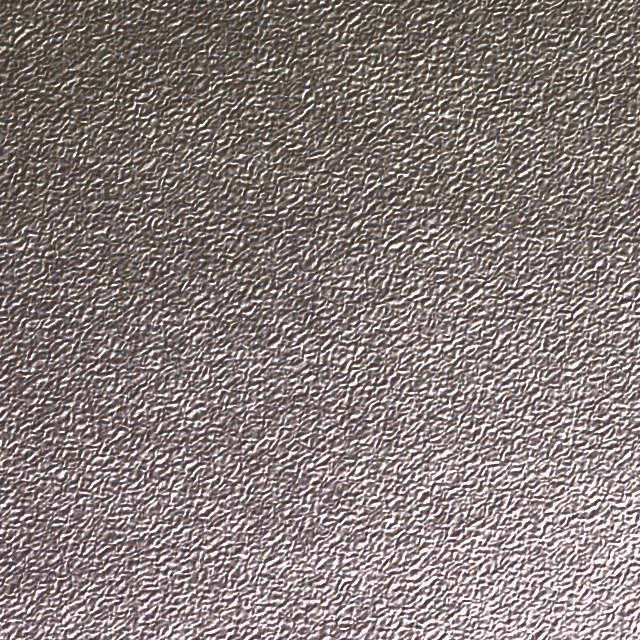
Reproduce this texture procedurally as a Shadertoy shader.

```glsl
// Embossed metallic sheet: short slanted wrinkles under raking light, brighter toward the lower right.

const float GRAIN_ACROSS = 158.0;    // wrinkle cells per canvas, across the strokes
const float GRAIN_ALONG  = 112.0;    // wrinkle cells per canvas, along the strokes
const float GRAIN_ANGLE  = 0.60;     // stroke direction in radians
const float WARP_SCALE   = 0.45;
const float WARP_AMOUNT  = 0.80;
const float FINE_AMOUNT  = 0.18;     // weight of the finer wrinkles
const float SLOPE_STEP   = 0.30;     // half width of the slope probe, in cells
const float RELIEF       = 3.15;     // strength of the slope shading
const float PATCH_SCALE  = 0.22;     // broad patches, relative to the wrinkles
const float PATCH_AMOUNT = 0.45;
const float GRIT_SCALE   = 250.0;
const float GRIT_AMOUNT  = 0.50;
const float CHROMA_GRIT  = 0.08;

const float TONE_FLOOR   = 0.20;     // deepest shadow
const float TONE_GAIN    = 0.268;    // brightness of a flat facet above the floor
const float TONE_CURVE   = 0.83;     // how steeply glints rise
const float TONE_MAX     = 1.02;

const vec3 METAL_TINT  = vec3(0.0, -0.050, -0.063);
const vec3 TOP_TINT    = vec3(-0.008, 0.010, -0.006);
const vec3 BOTTOM_TINT = vec3(0.004, -0.008, 0.016);

uint hash(uvec2 cell) {
    uint h = cell.x * 1597334677u ^ cell.y * 3812015801u;
    h = (h ^ (h >> 16)) * 2246822519u;
    h = (h ^ (h >> 13)) * 3266489917u;
    return h ^ (h >> 16);
}

vec2 gradientAt(ivec2 cell) {
    float angle = float(hash(uvec2(cell)) & 65535u) * (6.2831853 / 65536.0);
    return vec2(cos(angle), sin(angle));
}

float gradientNoise(vec2 p) {
    ivec2 i = ivec2(floor(p));
    vec2 f = fract(p);
    vec2 w = f * f * f * (f * (f * 6.0 - 15.0) + 10.0);
    float a = dot(gradientAt(i), f);
    float b = dot(gradientAt(i + ivec2(1, 0)), f - vec2(1.0, 0.0));
    float c = dot(gradientAt(i + ivec2(0, 1)), f - vec2(0.0, 1.0));
    float d = dot(gradientAt(i + ivec2(1, 1)), f - vec2(1.0, 1.0));
    return mix(mix(a, b, w.x), mix(c, d, w.x), w.y);
}

// Height of the wrinkled surface; p.x runs along the strokes
float wrinkleHeight(vec2 p) {
    vec2 q = p * WARP_SCALE;
    p += WARP_AMOUNT * vec2(gradientNoise(q + 41.3), gradientNoise(q + 97.7));
    return gradientNoise(p) + FINE_AMOUNT * gradientNoise(p * 1.8 + 13.1);
}

// Broad illumination across the sheet, centred on zero
float broadLight(vec2 uv) {
    vec2 fromCorner = uv - vec2(1.0, 0.0);
    float ramp = 0.96 * (0.5 - uv.y) + 0.45 * (uv.x - 0.5);
    float corner = 0.22 * exp(-5.0 * dot(fromCorner, fromCorner));
    float bands = 0.25 * gradientNoise(uv * vec2(3.0, 9.0) + 5.5);
    return ramp + corner + bands - 0.03;
}

void mainImage(out vec4 fragColor, in vec2 fragCoord) {
    vec2 uv = fragCoord / iResolution.y;

    // Rotate into stroke space and stretch the grain along it
    float c = cos(GRAIN_ANGLE), s = sin(GRAIN_ANGLE);
    vec2 grain = vec2(c * uv.x + s * uv.y, c * uv.y - s * uv.x);
    grain *= vec2(GRAIN_ALONG, GRAIN_ACROSS);

    // Light from the upper left catches the slopes facing it
    vec2 probe = vec2(0.0, SLOPE_STEP);
    float slope = wrinkleHeight(grain - probe) - wrinkleHeight(grain + probe);
    float patches = gradientNoise(grain * PATCH_SCALE + 23.6);

    // Fine grit in brightness and colour
    vec2 gritPos = uv * GRIT_SCALE;
    float grit = gradientNoise(gritPos + 0.37);
    float warmGrit = gradientNoise(gritPos * 0.6 + 71.2);
    float greenGrit = gradientNoise(gritPos * 0.6 + 151.8);

    // Exponential response gives dark valleys and clipped glints
    float facing = RELIEF * slope + PATCH_AMOUNT * patches + GRIT_AMOUNT * grit + broadLight(uv);
    float tone = min(TONE_FLOOR + TONE_GAIN * exp(TONE_CURVE * facing), TONE_MAX);

    vec3 color = tone + METAL_TINT + mix(BOTTOM_TINT, TOP_TINT, smoothstep(0.0, 1.0, uv.y));
    color += CHROMA_GRIT * vec3(warmGrit, 0.5 * greenGrit, -warmGrit);
    fragColor = vec4(clamp(color, 0.0, 1.0), 1.0);
}
```
